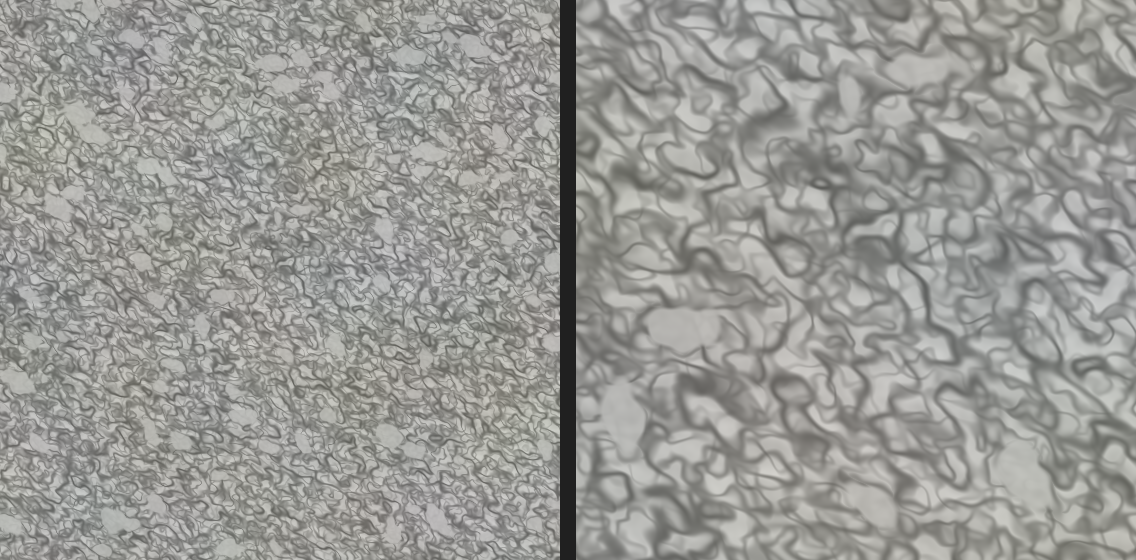
Left: the whole. Right: its middle third, enlarged.
Give the GLSL for this texture, as a three.js fragment shader.

```glsl
varying vec2 vUv;

vec2 hash2(vec2 p) {
  vec3 h = fract(vec3(p.xyx) * vec3(0.1031, 0.1030, 0.0973));
  h += dot(h, h.yzx + 33.33);
  return fract((h.xx + h.yz) * h.zy);
}

float cornerSlope(vec2 cell, vec2 offset) {
  float angle = 6.2832 * hash2(cell + 200.0).x;
  return dot(vec2(cos(angle), sin(angle)), offset);
}

float gradientNoise(vec2 p) {
  vec2 i = floor(p), f = fract(p);
  vec2 u = f * f * f * (f * (f * 6.0 - 15.0) + 10.0);
  vec2 e = vec2(1.0, 0.0);
  return mix(mix(cornerSlope(i, f), cornerSlope(i + e, f - e), u.x),
             mix(cornerSlope(i + e.yx, f - e.yx), cornerSlope(i + 1.0, f - 1.0), u.x), u.y);
}

// Axes running down to the right, and across that direction
vec2 toGrain(vec2 p) {
  return vec2(dot(p, vec2(0.84, -0.54)), dot(p, vec2(0.54, 0.84)));
}

vec2 crinkle(vec2 p) {
  return p + 0.55 * vec2(gradientNoise(p * 1.1 + 31.7), gradientNoise(p * 1.1 + 77.3));
}

// Dark thread along the zero contour of a noise field
float thread(float n, float halfWidth) {
  return 1.0 - smoothstep(0.0, halfWidth, abs(n));
}

// Signed distance to the nearest scattered smooth flake
float flakeDistance(vec2 uv) {
  vec2 p = uv * 14.0;
  float nearest = 1.0;
  for (int y = -1; y <= 1; y++) {
    for (int x = -1; x <= 1; x++) {
      vec2 cell = floor(p) + vec2(float(x), float(y));
      vec2 place = hash2(cell + 11.0), kind = hash2(cell + 53.0);
      vec2 d = toGrain(p - cell - place);
      float turn = (kind.y - 0.5) * 1.4;
      d = mat2(cos(turn), -sin(turn), sin(turn), cos(turn)) * d;
      float radius = mix(0.18, 0.42, fract(kind.x * 7.3));
      float dist = length(d * vec2(1.0, 1.7)) - radius;
      nearest = min(nearest, kind.x < 0.48 ? dist : 1.0);
    }
  }
  float ragged = gradientNoise(uv * 38.0 + 9.0) + 0.5 * gradientNoise(uv * 75.0);
  return nearest / 14.0 + 0.017 * ragged;
}

void main() {
  vec2 grain = toGrain(vUv);
  vec2 coarse = crinkle(grain * vec2(38.0, 58.0));
  vec2 fine = crinkle(grain * vec2(62.0, 80.0) + 140.0);

  // Two layers of broken, crinkled threads
  float relief = gradientNoise(coarse);
  float strength = smoothstep(-0.45, 0.4, gradientNoise(grain * vec2(24.0, 34.0) + 60.0));
  float heavy = thread(relief, 0.27) * mix(0.42, 1.0, strength);
  float light = thread(gradientNoise(fine), 0.25) * mix(0.7, 0.25, strength);
  float ink = 1.0 - (1.0 - heavy) * (1.0 - light);

  // Flakes hide the threads and keep a broken rim
  float edge = flakeDistance(vUv);
  float flake = 1.0 - smoothstep(-0.004, 0.003, edge);
  float rim = exp(-pow((edge - 0.003) / 0.0035, 2.0)) * strength;
  ink = max(ink * (1.0 - 0.9 * flake), 0.65 * rim);

  // Embossed light, broad shade and faint speckle
  float emboss = gradientNoise(coarse + vec2(0.1, -0.3)) - relief;
  float broad = gradientNoise(vUv * 3.5 + 5.0) + 0.6 * gradientNoise(vUv * 9.0);
  float speckle = gradientNoise(vUv * 150.0);
  float tone = 0.745 - 0.33 * ink + 0.1 * emboss * (1.0 - flake);
  tone += 0.03 * broad + 0.025 * speckle - 0.015 * flake;

  // Weak warm, cool and green drifts over neutral grey
  float warmth = gradientNoise(vUv * 5.0 + 40.0);
  float greenness = gradientNoise(vUv * 6.0 + 90.0);
  vec3 stone = vec3(tone) + vec3(0.002, 0.002, -0.014);
  stone += warmth * vec3(0.014, 0.002, -0.03) + greenness * vec3(-0.01, 0.012, -0.004);
  gl_FragColor = vec4(stone, 1.0);
}
```
